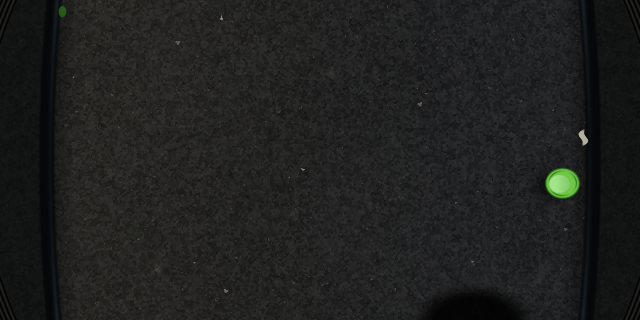
This texture is drawn by a Shadertoy shader. Its source:

```glsl
const vec3 BELT_WARM = vec3(0.146, 0.144, 0.134);
const vec3 BELT_COOL = vec3(0.128, 0.130, 0.136);
const vec3 PANEL = vec3(0.068, 0.072, 0.070);
const vec3 GAP = vec3(0.022, 0.028, 0.034);
const vec3 GAP_SHEEN = vec3(0.07, 0.09, 0.11);
const vec3 RIM = vec3(0.15, 0.15, 0.14);
const vec3 DUST = vec3(0.40, 0.38, 0.32);
const vec3 CHIP = vec3(0.70, 0.69, 0.62);
const vec3 CAP_DARK = vec3(0.17, 0.42, 0.10);
const vec3 CAP_GREEN = vec3(0.43, 0.78, 0.27);
const vec3 CAP_LIGHT = vec3(0.64, 0.90, 0.54);
const vec2 CAP_POS = vec2(1.758, 0.427);
const vec2 SHADOW_POS = vec2(1.48, -0.01);
const float CAP_RADIUS = 0.051;
const float FINE_GRAIN = 0.058;
const float COARSE_GRAIN = 0.026;

vec3 hash3(vec2 p) {
    vec3 q = fract(p.xyx * vec3(0.1031, 0.1030, 0.0973));
    q += dot(q, q.yxz + 33.33);
    return fract((q.xxy + q.yzz) * q.zyx);
}

// Random value of the nearest cell point, centred on zero
float grain(vec2 p, float scale) {
    vec2 g = p * scale, base = floor(g);
    float nearest = 9.0, value = 0.0;
    for (int j = -1; j <= 1; j++)
    for (int i = -1; i <= 1; i++) {
        vec2 id = base + vec2(i, j);
        vec3 h = hash3(id + scale);
        vec2 d = g - id - h.xy;
        if (dot(d, d) < nearest) { nearest = dot(d, d); value = h.z; }
    }
    return value - 0.5;
}

// Scattered, randomly turned flakes
float flakes(vec2 p, float scale, float chance, float size) {
    vec2 g = p * scale, base = floor(g);
    float soft = 0.7 * scale / iResolution.y, cover = 0.0;
    for (int j = -1; j <= 1; j++)
    for (int i = -1; i <= 1; i++) {
        vec2 id = base + vec2(i, j);
        vec3 h = hash3(id + scale * 1.7), k = hash3(id + scale * 3.1 + 50.0);
        if (h.z > chance) continue;
        float a = 6.283 * k.x;
        vec2 d = mat2(cos(a), -sin(a), sin(a), cos(a)) * (g - id - h.xy);
        d.y *= mix(1.0, 2.4, k.y);
        float r = size * mix(0.35, 1.0, k.z) * (1.0 + 0.25 * sin(3.0 * atan(d.y, d.x) + a));
        cover = max(cover, (1.0 - smoothstep(r - soft, r + soft, length(d))) * mix(0.3, 1.0, k.y));
    }
    return cover;
}

// Soft, broken patches of dust
float smudges(vec2 p) {
    vec2 g = p * 5.0, base = floor(g);
    float sum = 0.0;
    for (int j = -1; j <= 1; j++)
    for (int i = -1; i <= 1; i++) {
        vec3 h = hash3(base + vec2(i, j) + 17.0);
        vec2 d = g - base - vec2(i, j) - h.xy;
        sum += step(h.z, 0.28) * exp(-dot(d, d) * mix(90.0, 260.0, h.x));
    }
    return sum * smoothstep(-0.25, 0.4, grain(p, 85.0));
}

float disc(vec2 d, float r) {
    float soft = 1.0 / iResolution.y;
    return 1.0 - smoothstep(r - soft, r + soft, length(d));
}

void mainImage(out vec4 fragColor, in vec2 fragCoord) {
    vec2 p = fragCoord / iResolution.y;
    float width = iResolution.x / iResolution.y;
    p.x *= 2.0 / width;
    float px = 1.0 / iResolution.y;
    float fine = grain(p, 120.0), coarse = grain(p, 48.0);

    // Belt surface and its debris, thinning to the right
    float toRight = smoothstep(0.3, 1.6, p.x);
    float density = mix(1.0, 0.4, toRight);
    vec3 color = mix(BELT_WARM, BELT_COOL, toRight);
    color += FINE_GRAIN * fine + COARSE_GRAIN * coarse;
    color += 0.005 * sin(p.x * 5.0 + 1.3 * sin(p.y * 6.0));
    color *= 1.0 - 0.6 * flakes(p + 7.0, 60.0, 0.07, 0.25);
    color = mix(color, DUST, 0.45 * flakes(p, 80.0, 0.10 * density, 0.28));
    color = mix(color, DUST, 0.7 * flakes(p, 36.0, 0.09 * density, 0.16));
    color = mix(color, DUST, 0.42 * density * smudges(p));
    color = mix(color, CHIP, 0.9 * flakes(p, 12.0, 0.10 * density, 0.085));

    // Cast shadows
    float shade = length((p - SHADOW_POS) / vec2(0.18, 0.115));
    color *= mix(0.12, 1.0, smoothstep(0.65, 1.15, shade));
    vec2 capShade = (p - CAP_POS + vec2(0.035, 0.004)) / vec2(0.065, 0.055);
    color *= 1.0 - 0.65 * exp(-dot(capShade, capShade) * 1.5);

    // Bowed side walls: gap, panel and corner rims
    float side = 1.0 - abs(p.x - 1.0);
    float bow = 4.0 * (p.y - 0.5) * (p.y - 0.5);
    float wall = side - 0.170 - 0.022 * bow;
    color *= mix(0.72, 1.0, smoothstep(0.0, 0.07, wall));
    float sheen = exp(-pow((wall + 0.013) / 0.007, 2.0)) * (0.35 + 0.65 * bow);
    vec3 gap = GAP + GAP_SHEEN * sheen;
    color = mix(gap, color, smoothstep(-0.006, 0.006, wall));
    vec3 panel = PANEL + 0.022 * fine + 0.012 * coarse;
    panel = mix(panel, DUST, 0.3 * flakes(p, 30.0, 0.03, 0.12));
    color = mix(panel, color, smoothstep(-0.052, -0.042, wall));
    float corner = side - 0.11 * bow + 0.055;
    vec3 rim = RIM * (0.45 + 0.4 * sin(corner * 420.0));
    color = mix(rim, color, smoothstep(-px, px, corner));

    // Green cap: outline, ridged rim, pale inside
    vec2 d = (p - CAP_POS) * vec2(0.94, 1.06);
    float radius = length(d), angle = atan(d.y, d.x);
    vec3 cap = mix(CAP_DARK, CAP_GREEN, disc(d, CAP_RADIUS * 0.93));
    float ridge = exp(-pow((radius - CAP_RADIUS * 0.80) / 0.0025, 2.0));
    cap = mix(cap, CAP_DARK, ridge * (0.45 + 0.35 * sin(angle * 3.0 + 1.0)));
    vec2 inner = d + vec2(0.009, 0.002);
    cap = mix(cap, CAP_LIGHT - 0.10 * smoothstep(-0.02, 0.03, inner.x), disc(inner, 0.030));
    color = mix(color, cap, disc(d, CAP_RADIUS));

    // Loose bits at the walls
    vec2 bit = p - vec2(1.823, 0.57);
    bit.x += 0.006 * sin(bit.y * 130.0);
    color = mix(color, CHIP, disc(bit * vec2(1.8, 0.75), 0.018));
    color = mix(color, CAP_DARK, 0.8 * disc((p - vec2(0.195, 0.964)) * vec2(1.2, 0.8), 0.014));

    fragColor = vec4(clamp(color, 0.0, 1.0), 1.0);
}
```
